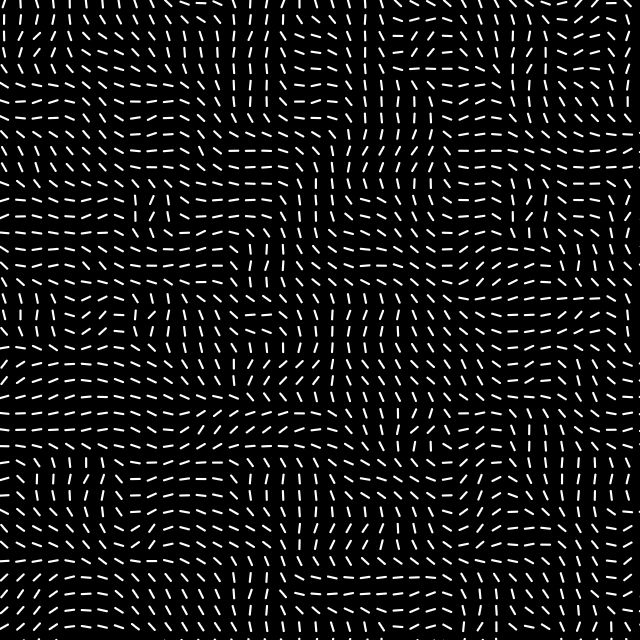
Write a WebGL 2 fragment shader that draws this pattern.

```glsl
#version 300 es
precision highp float;
// A field of short white dashes on black, one per cell of a square grid.
// Each dash is a rounded segment, turned by smooth value noise sampled
// at its cell, so that neighbours drift between flat, slanted and upright.

uniform vec2 u_resolution;
out vec4 fragColor;

float hash(vec2 p) {
    return fract(sin(dot(p, vec2(127.1, 311.7))) * 43758.5453);
}

float valueNoise(vec2 p) {
    vec2 cell = floor(p);
    vec2 t = smoothstep(0.0, 1.0, fract(p));
    float low = mix(hash(cell), hash(cell + vec2(1.0, 0.0)), t.x);
    float high = mix(hash(cell + vec2(0.0, 1.0)), hash(cell + vec2(1.0, 1.0)), t.x);
    return mix(low, high, t.y);
}

// Direction of the dash in a cell, in radians, leaning to a falling slant
float dashAngle(vec2 cell) {
    float broad = valueNoise(cell / 3.3 + 17.3);
    float fine = valueNoise(cell / 1.7 + 51.9);
    return -0.6 + 4.2 * (mix(broad, fine, 0.15) - 0.5);
}

// Signed distance to a rounded segment centred on the origin
float dashDistance(vec2 p, float angle, float halfLength, float radius) {
    vec2 direction = vec2(cos(angle), sin(angle));
    float along = clamp(dot(p, direction), -halfLength, halfLength);
    return length(p - along * direction) - radius;
}

void main() {
    // Grid of 39 cells across the canvas, shifted against its edges
    float cellsPerPixel = 39.0 / min(u_resolution.x, u_resolution.y);
    vec2 grid = gl_FragCoord.xy * cellsPerPixel - vec2(0.25, 0.81);
    vec2 cell = floor(grid + 0.5);

    // One dash per cell, with an edge one pixel soft
    float d = dashDistance(grid - cell, dashAngle(cell), 0.265, 0.065);
    float coverage = clamp(0.5 - d / cellsPerPixel, 0.0, 1.0);

    vec3 background = vec3(0.0);
    vec3 dashColor = vec3(1.0);
    fragColor = vec4(mix(background, dashColor, coverage), 1.0);
}
```
